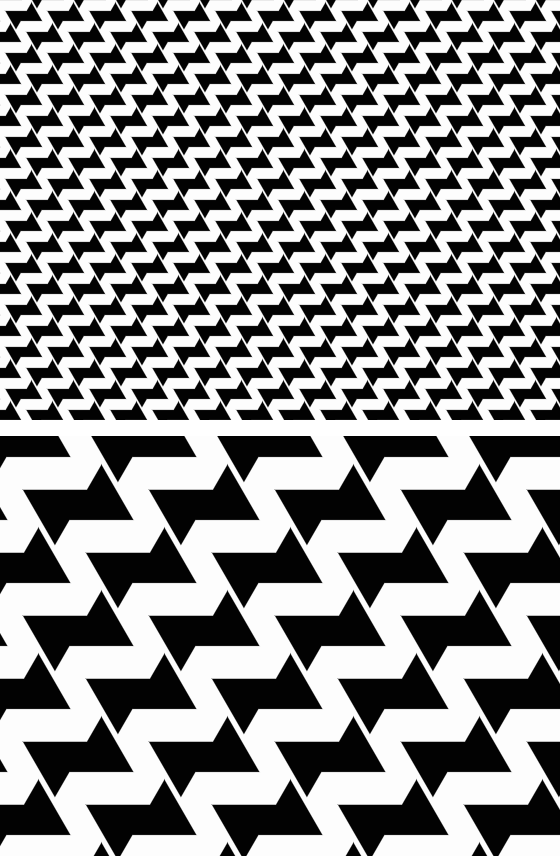
Top: the whole. Bottom: its middle third, enlarged.
Write a WebGL 2 fragment shader that draws this pattern.

```glsl
#version 300 es
precision highp float;
// Staggered black zigzag blades on white, split by thin slanted gaps.
// Each blade is a slanted band joined to two opposed equilateral triangles,
// drawn as a distance function on two grids offset by half a cell.

#define ROWS 10.0                  // repeats down the canvas
#define BLADE_CENTER vec2(0.065, 0.12)
#define BAND_HALF_HEIGHT 0.12      // in cells
#define SIDE_DISTANCE 0.32         // center to slanted side, in cells
#define EDGE_SOFTNESS 0.75         // half width of the edge, in pixels
#define INK vec3(0.008)
#define PAPER vec3(0.992)

uniform vec2 u_resolution;
out vec4 fragColor;

const vec2 RIGHT_NORMAL = vec2(0.8660254, 0.5);
const vec2 LEFT_NORMAL = vec2(-0.8660254, 0.5);

// Upright triangle whose left side passes through the blade center
float triangleDistance(vec2 p) {
    float sides = max(dot(p, RIGHT_NORMAL) - SIDE_DISTANCE, dot(p, LEFT_NORMAL));
    return max(sides, -p.y - BAND_HALF_HEIGHT);
}

// Band plus the triangle and its half-turn copy
float bladeDistance(vec2 p) {
    float band = max(abs(dot(p, RIGHT_NORMAL)) - SIDE_DISTANCE,
                     abs(p.y) - BAND_HALF_HEIGHT);
    return min(band, min(triangleDistance(p), triangleDistance(-p)));
}

// Nearest blade of one square grid
float gridDistance(vec2 p) {
    return bladeDistance(fract(p + 0.5) - 0.5);
}

void main() {
    float cellsPerPixel = ROWS / u_resolution.y;
    vec2 p = gl_FragCoord.xy * cellsPerPixel - BLADE_CENTER;

    // Second grid fills the half-cell offsets
    float d = min(gridDistance(p), gridDistance(p + 0.5));

    float softness = EDGE_SOFTNESS * cellsPerPixel;
    float paperAmount = smoothstep(-softness, softness, d);
    fragColor = vec4(mix(INK, PAPER, paperAmount), 1.0);
}
```
